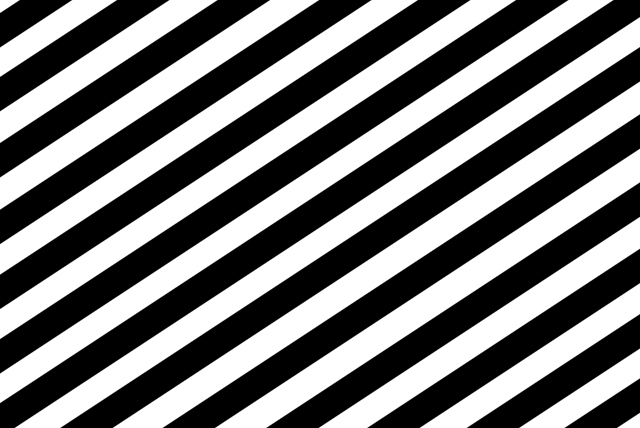
Give the GLSL for this pattern, as a Shadertoy shader.

```glsl
// Black diagonal stripes on white, rising to the right with slightly uneven spacing.

const vec3 PAPER = vec3(1.0);
const vec3 INK = vec3(0.0);

const float ASPECT = 1.5;
const float SLOPE = 0.655;        // rise per unit of run
const float PERIOD = 0.153;       // vertical step between stripes
const float FIRST_CENTRE = 0.0688; // depth of stripe 0 at the left edge
const float STRIPE_HEIGHT = 0.0804; // vertical thickness

// Small drift of each stripe away from even spacing.
float stripeDrift(float index) {
    float angle = radians(30.0) * index;
    return 0.0033 * cos(angle + 0.10)
         + 0.0038 * cos(2.0 * angle + 2.14)
         + 0.0008 * cos(4.0 * angle + 0.55);
}

// Signed vertical distance to the nearest stripe, negative inside.
float stripeDistance(float depth) {
    float index = floor((depth - FIRST_CENTRE) / PERIOD + 0.5);
    float centre = FIRST_CENTRE + index * PERIOD + stripeDrift(index);
    return abs(depth - centre) - 0.5 * STRIPE_HEIGHT;
}

// Soft coverage of a shape whose edge is about one pixel wide.
float coverage(float dist, float pixel) {
    return 1.0 - smoothstep(-0.75 * pixel, 0.75 * pixel, dist);
}

void mainImage(out vec4 fragColor, in vec2 fragCoord) {
    vec2 p = fragCoord / iResolution.xy * vec2(ASPECT, 1.0);

    // Depth is measured down the left edge, along the slanted direction.
    float depth = 1.0 - p.y + SLOPE * p.x;
    float dist = stripeDistance(depth) / length(vec2(SLOPE, 1.0));

    float ink = coverage(dist, 1.0 / iResolution.y);
    fragColor = vec4(mix(PAPER, INK, ink), 1.0);
}
```
